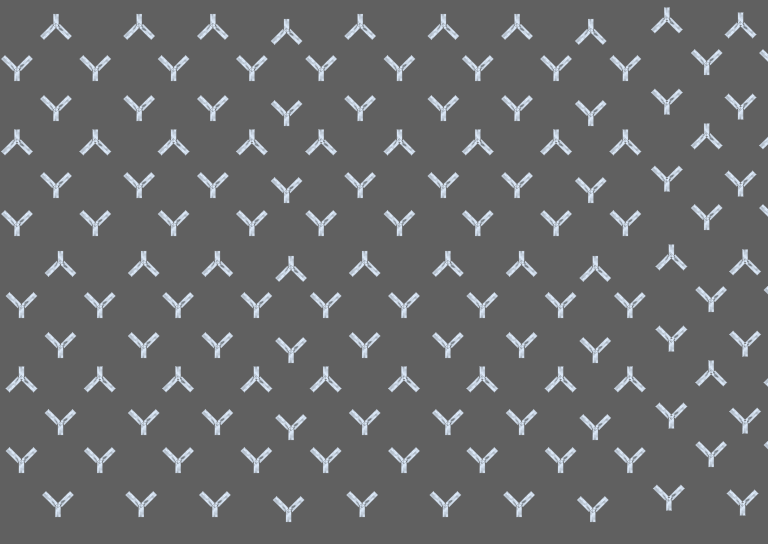
This pattern is drawn by a Shadertoy shader. Its source:

```glsl
// Staggered rows of small pale-blue Y marks, some upturned, on flat grey.
// Each mark is three speckled bars; rows come in blocks of six, columns in
// groups of four, with slight shifts. The canvas is 768 units wide, y down.

float hash(vec2 p) {
    p = fract(p * vec2(0.1031, 0.1137));
    p += dot(p, p.yx + 33.33);
    return fract((p.x + p.y) * p.x * 17.0);
}

float noise(vec2 p) {
    vec2 i = floor(p), f = fract(p);
    f = f * f * (3.0 - 2.0 * f);
    return mix(mix(hash(i), hash(i + vec2(1, 0)), f.x),
               mix(hash(i + vec2(0, 1)), hash(i + vec2(1, 1)), f.x), f.y);
}

float boxDistance(vec2 p, vec2 halfSize) {
    vec2 d = abs(p) - halfSize;
    return length(max(d, 0.0)) + min(max(d.x, d.y), 0.0);
}

// One bar lying along x: returns coverage and brightness
vec2 bar(vec2 p, vec2 halfSize, float seed, float pixel) {
    float cover = 1.0 - smoothstep(-0.6, 0.6, boxDistance(p, halfSize) / pixel);
    float speckle = noise(p * vec2(0.42, 0.7) + seed * 19.0 + 60.0);
    float seam = 1.0 - smoothstep(0.2, 1.3, abs(p.y + 0.4));
    float shade = 0.62 + 0.55 * speckle - 0.38 * seam * noise(vec2(p.x * 0.5 + 40.0, seed * 7.0));
    return vec2(cover, clamp(shade, 0.0, 1.0));
}

// Y mark centred on its bounding box, stem pointing to -y
vec2 yMark(vec2 p, float seed, float pixel) {
    vec2 stem = bar(vec2(p.y + 6.6, p.x), vec2(6.4, 2.65), 1.0 + seed, pixel);
    vec2 mark = stem;
    for (int i = 0; i < 2; i++) {
        float side = i == 0 ? -1.0 : 1.0;
        vec2 q = vec2(p.x * side, p.y) - vec2(7.9, 4.9);
        q = vec2(q.x + q.y, q.y - q.x) * 0.7071;
        vec2 arm = bar(q, vec2(8.5, 2.7), 3.0 + side + seed, pixel);
        // Dark nick near the fork, stronger on the right arm
        float nick = 1.0 - smoothstep(0.4, 1.6, length((q - vec2(-4.2, 0.3)) * vec2(0.45, 1.0)));
        arm.y -= nick * (0.45 + 0.3 * side);
        mark = arm.x > mark.x ? arm : mark;
    }
    // Thin shadow where the arms leave the stem
    float joint = abs(p.y + 1.2 - abs(p.x) * 0.9 + 2.6);
    mark.y -= 0.3 * (1.0 - smoothstep(0.2, 1.1, joint)) * step(abs(p.x), 4.0);
    return mark;
}

// Centre of the mark in a given row and column
vec2 markCentre(int row, int col) {
    float rowShift[6] = float[6](0.0, 1.5, 2.0, -3.0, 0.0, -1.5);
    int block = row / 6;
    float group = float(col / 4), k = float(col % 4);
    bool lastGroup = group > 1.5;
    vec2 c = vec2(304.2 * group, 27.0 + 39.5 * float(row) + rowShift[row % 6]);
    if (row % 2 == 0) {
        c.x += 56.0 + 73.7 * k;
        if (lastGroup) c += vec2(2.5, -6.5 + 5.0 * k);
        else c += vec2(k > 0.0 ? 9.5 : 0.0, k > 2.5 ? 5.0 : 0.0);
    } else {
        c.x += 17.0 + 78.3 * k;
        if (lastGroup && k > 0.0) c += vec2(13.0 - 10.0 * k, -6.0);
    }
    // Lower blocks sit slightly off the first
    c += block == 1 ? vec2(4.5, 0.0) : block == 2 ? vec2(2.0, 3.0) : vec2(0.0);
    return c;
}

void mainImage(out vec4 fragColor, in vec2 fragCoord) {
    float pixel = 768.0 / iResolution.x;
    vec2 p = vec2(fragCoord.x, iResolution.y - fragCoord.y) * pixel;
    vec3 color = vec3(0.378);

    int nearRow = int(floor((p.y - 27.0) / 39.5 + 0.5));
    for (int row = max(nearRow - 1, 0); row <= min(nearRow + 1, 12); row++) {
        bool inverted = row % 3 == 0 && row < 12;
        for (int col = 0; col < 11; col++) {
            vec2 q = p - markCentre(row, col);
            if (max(abs(q.x), abs(q.y)) > 20.0) continue;
            if (!inverted) q.y = -q.y;
            float seed = 0.02 * hash(vec2(row, col) + 5.0);
            vec2 mark = yMark(q, seed, max(pixel, 1.2));
            vec3 ink = mix(vec3(0.47, 0.50, 0.53), vec3(0.86, 0.91, 0.97), clamp(mark.y, 0.0, 1.0));
            color = mix(color, ink, mark.x);
        }
    }
    fragColor = vec4(color, 1.0);
}
```
